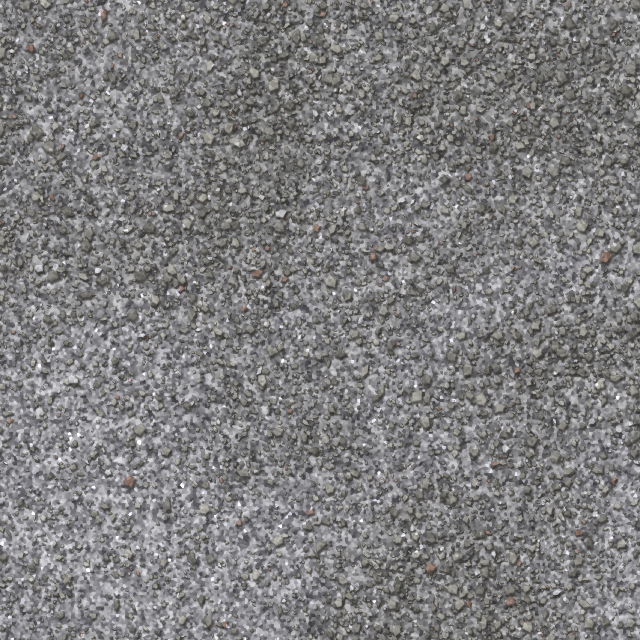
Give the GLSL for this texture, as a WebGL 1 fragment shader.

```glsl
precision highp float;

uniform vec2 u_resolution;

const float EDGE_SOFTNESS = 0.0013;
const vec2 SHADOW_SHIFT = vec2(0.07, -0.13);
const vec3 GRIT = vec3(0.535, 0.535, 0.553);
const vec3 DAMP_SOIL = vec3(0.40, 0.39, 0.37);
const vec3 SHADOW = vec3(0.19, 0.18, 0.165);
const vec3 CHIP_DARK = vec3(0.42, 0.415, 0.395);
const vec3 CHIP_LIGHT = vec3(0.65, 0.645, 0.615);
const vec3 CHIP_RUST = vec3(0.56, 0.44, 0.40);
const vec3 QUARTZ = vec3(0.86, 0.87, 0.90);

vec2 hash2(vec2 p) {
  vec3 q = fract(p.xyx * vec3(0.1031, 0.1030, 0.0973));
  q += dot(q, q.yzx + 33.33);
  return fract((q.xx + q.yz) * q.zy);
}

mat2 rotation(float angle) {
  float c = cos(angle), s = sin(angle);
  return mat2(c, s, -s, c);
}

// Cellular noise whose cell values blend softly: x is tone, y is sparkle
vec2 softCells(vec2 p, float sharpness) {
  vec2 cell = floor(p);
  vec2 total = vec2(0.0);
  float weights = 0.0;
  for (int j = -1; j <= 1; j++) {
    for (int i = -1; i <= 1; i++) {
      vec2 id = cell + vec2(float(i), float(j));
      vec2 offset = id + hash2(id) - p;
      vec2 value = hash2(id + 71.7);
      float weight = exp(-sharpness * dot(offset, offset));
      total += weight * vec2(value.x, step(0.985, value.y));
      weights += weight;
    }
  }
  return total / weights;
}

// Broad uneven patches from warped, turning sines, about -1 to 1
float patches(vec2 p) {
  float sum = 0.0, amplitude = 0.5;
  for (int i = 0; i < 5; i++) {
    p = rotation(1.1) * p * 1.65 + 2.3;
    p += 0.6 * sin(p.yx * 1.3);
    sum += amplitude * sin(p.x) * cos(p.y);
    amplitude *= 0.75;
  }
  return sum;
}

// Irregular five-sided stone
float chipDistance(vec2 p, vec2 seed, float radius) {
  float d = -1.0;
  for (int i = 0; i < 5; i++) {
    vec2 h = hash2(seed + float(i) * 7.31);
    float angle = 1.2566 * (float(i) + 0.5 * h.x);
    d = max(d, dot(p, vec2(cos(angle), sin(angle))) - radius * mix(0.6, 1.0, h.y));
  }
  return d;
}

// One layer of scattered stones with soft shadows
vec3 scatterChips(vec3 color, vec2 uv, float count, float density, float grain) {
  vec2 p = uv * count + count * 0.37;
  vec2 cell = floor(p);
  float soft = EDGE_SOFTNESS * count;
  for (int j = 1; j >= -1; j--) {
    for (int i = -1; i <= 1; i++) {
      vec2 id = cell + vec2(float(i), float(j));
      vec2 seed = id + count;
      vec2 place = hash2(seed), kind = hash2(seed + 19.1), form = hash2(seed + 43.7);
      if (kind.x > density) continue;

      vec2 local = p - id - mix(vec2(0.1), vec2(0.9), place);
      mat2 turn = rotation(6.2832 * form.x);
      vec2 stretch = vec2(1.0, mix(1.0, 2.1, form.y * form.y));
      float radius = mix(0.2, 0.38, kind.y);
      float stoneEdge = chipDistance(turn * local * stretch, seed, radius);
      float shadowEdge = chipDistance(turn * (local - SHADOW_SHIFT) * stretch, seed, radius);

      float shade = 1.0 - smoothstep(-0.06, 0.1 + soft, shadowEdge);
      color = mix(color, SHADOW, 0.68 * shade);

      float tint = fract(place.x * 17.0 + form.y * 5.0);
      vec3 stone = mix(CHIP_DARK, CHIP_LIGHT, tint);
      stone = mix(stone, CHIP_RUST, 0.75 * step(0.975, place.y));
      stone = mix(stone, QUARTZ, 0.7 * step(0.985, place.x));
      stone += 0.16 * dot(local, vec2(-0.5, 0.85)) + 0.17 * (grain - 0.5);
      stone *= mix(0.82, 1.0, smoothstep(0.0, 0.08, -stoneEdge));
      color = mix(color, stone, 1.0 - smoothstep(-soft, soft, stoneEdge));
    }
  }
  return color;
}

void main() {
  vec2 uv = gl_FragCoord.xy / u_resolution.y;
  float patchTone = patches(uv * 2.2);
  float coarseness = smoothstep(-0.7, 0.7, patchTone);

  // Fine crushed ground
  vec2 fineGrit = softCells(uv * 215.0, 9.0);
  vec2 coarseGrit = softCells(uv * 105.0 + 31.0, 8.0);
  float grain = fineGrit.x;
  vec3 color = mix(GRIT, DAMP_SOIL, 0.38 * coarseness);
  color += 0.36 * (grain - 0.5) + 0.24 * (coarseGrit.x - 0.5);

  // Stones from small to large, denser on coarse ground
  color = scatterChips(color, uv, 108.0, mix(0.22, 0.48, coarseness), grain);
  color = scatterChips(color, uv, 63.0, mix(0.25, 0.62, coarseness), grain);
  color = scatterChips(color, uv, 37.0, mix(0.16, 0.46, coarseness), grain);

  // Bright mineral flecks and broad tone
  color += vec3(0.24, 0.24, 0.27) * fineGrit.y;
  color *= 1.03 - 0.05 * patchTone;
  gl_FragColor = vec4(clamp(color, 0.0, 1.0), 1.0);
}
```
